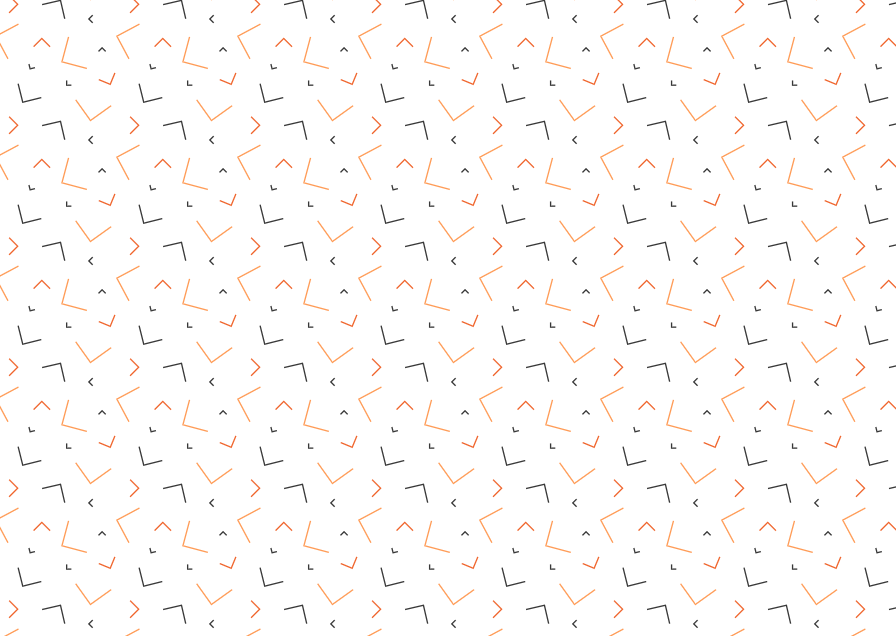
Write a Shadertoy shader that draws this pattern.

```glsl
// Seamless tile of thin right-angle chevrons in orange, vermilion and charcoal on white.

const float TILES_ACROSS = 7.406;  // repeats over the canvas width
const float LINE_WIDTH   = 0.011;  // in tile units
const vec3  PAPER     = vec3(1.0);
const vec3  ORANGE    = vec3(1.0, 0.61, 0.34);
const vec3  VERMILION = vec3(0.94, 0.40, 0.18);
const vec3  CHARCOAL  = vec3(0.22);

// Chevrons: corner x, corner y, opening direction in degrees, arm length
const vec4 LARGE[3] = vec4[3](
    vec4(0.748, 0.004,  80.6, 0.210),
    vec4(0.966, 0.701, -16.9, 0.212),
    vec4(0.512, 0.489,  30.1, 0.213));
const vec4 MEDIUM[3] = vec4[3](
    vec4(0.146, 0.965, 180.0, 0.100),
    vec4(0.346, 0.682, 270.0, 0.096),
    vec4(0.911, 0.303, 112.6, 0.102));
const vec4 DARK[6] = vec4[6](
    vec4(0.500, 0.997, 238.0, 0.156),
    vec4(0.188, 0.155,  59.0, 0.158),
    vec4(0.734, 0.843,   0.0, 0.045),
    vec4(0.844, 0.605, 270.0, 0.042),
    vec4(0.249, 0.431,  58.8, 0.041),
    vec4(0.551, 0.296,  45.0, 0.039));

// Share of a pixel covered by the interval [lo, hi], at offset x from its centre
float boxCoverage(float x, float lo, float hi, float pixel) {
    float h = 0.5 * pixel;
    return (clamp(hi - x, -h, h) - clamp(lo - x, -h, h)) / pixel;
}

// Coverage of one mitred chevron, wrapped to its nearest repeat
float chevron(vec2 p, vec4 shape, float pixel) {
    vec2 d = p - shape.xy;
    d -= round(d);
    float a = radians(shape.z);
    vec2 axis = vec2(cos(a), sin(a));
    // Fold both arms together, then turn the arm onto the x axis
    vec2 q = vec2(dot(d, axis), abs(dot(d, vec2(-axis.y, axis.x))));
    q = vec2(q.x + q.y, q.y - q.x) * sqrt(0.5);
    float halfWidth = 0.5 * LINE_WIDTH;
    return boxCoverage(q.y, -halfWidth, halfWidth, pixel)
         * boxCoverage(q.x, -halfWidth, shape.w, pixel);
}

void mainImage(out vec4 fragColor, in vec2 fragCoord) {
    // Tile space, anchored at the top left corner
    float pixel = TILES_ACROSS / iResolution.x;
    vec2 p = (fragCoord - vec2(0.0, iResolution.y)) * pixel;

    vec3 color = PAPER;
    for (int i = 0; i < 3; i++) {
        color = mix(color, ORANGE, chevron(p, LARGE[i], pixel));
        color = mix(color, VERMILION, chevron(p, MEDIUM[i], pixel));
    }
    for (int i = 0; i < 6; i++) {
        color = mix(color, CHARCOAL, chevron(p, DARK[i], pixel));
    }
    fragColor = vec4(color, 1.0);
}
```
